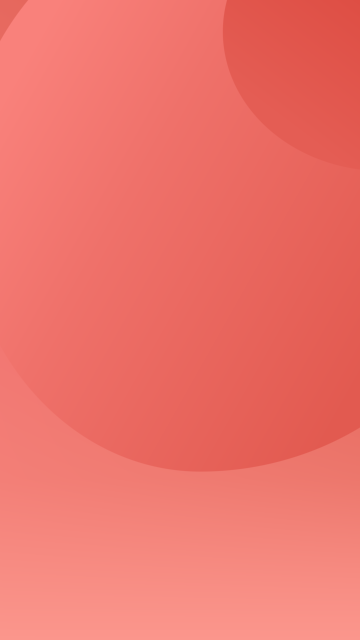
Give the GLSL for this background, as a WebGL 1 fragment shader.

```glsl
precision highp float;
// Coral gradient backdrop with a large soft-toned blob and a darker blob in the top right corner.

uniform vec2 u_resolution;

// Layout in canvas widths, with y measured down from the top edge
#define CANVAS_HEIGHT 1.7778
#define BLOB_CENTER vec2(0.556, 0.537)
#define BLOB_LEFT_RADII vec2(0.664, 0.773)
#define BLOB_RIGHT_RADII vec2(0.822, 0.773)
#define CORNER_CENTER vec2(1.065, 0.088)
#define CORNER_RADII vec2(0.446, 0.387)
#define BLOB_LIGHT_DIR vec2(0.87, 0.49)
#define CORNER_LIGHT_DIR vec2(0.6, -0.8)

vec3 rgb(float r, float g, float b) {
  return vec3(r, g, b) / 255.0;
}

float ramp(float start, float end, float x) {
  return clamp((x - start) / (end - start), 0.0, 1.0);
}

// Approximate signed distance to an ellipse
float ellipseDistance(vec2 offset, vec2 radii) {
  float k = length(offset / radii);
  float slope = length(offset / (radii * radii));
  return k * (k - 1.0) / max(slope, 0.0001);
}

// Coverage of a shape, smoothed across its edge
float coverage(float dist, float pixel) {
  return 1.0 - smoothstep(-0.75 * pixel, 0.75 * pixel, dist);
}

// Vertical gradient, shaded toward the right until it nears the bottom
vec3 backgroundColor(vec2 p) {
  vec3 color = mix(rgb(230.0, 104.0, 94.0), rgb(242.0, 119.0, 114.0), ramp(0.0, 0.95, p.y));
  color = mix(color, rgb(243.0, 127.0, 119.0), ramp(0.95, 1.33, p.y));
  color = mix(color, rgb(251.0, 150.0, 140.0), ramp(1.33, CANVAS_HEIGHT, p.y));
  float shade = p.x * (1.0 - smoothstep(1.1, CANVAS_HEIGHT, p.y));
  return color - rgb(9.0, 11.0, 15.0) * shade;
}

// Diagonal gradient from a bright upper left to a deep lower right
vec3 blobColor(vec2 p) {
  float t = dot(p, BLOB_LIGHT_DIR);
  vec3 color = mix(rgb(249.0, 129.0, 123.0), rgb(239.0, 113.0, 106.0), ramp(0.139, 0.579, t));
  return mix(color, rgb(226.0, 90.0, 80.0), ramp(0.579, 1.389, t));
}

// Gradient deepening toward the upper right corner
vec3 cornerColor(vec2 p) {
  float t = ramp(0.2, 0.6, dot(p, CORNER_LIGHT_DIR));
  return mix(rgb(228.0, 93.0, 84.0), rgb(222.0, 78.0, 68.0), t);
}

void main() {
  vec2 uv = gl_FragCoord.xy / u_resolution;
  vec2 p = vec2(uv.x, (1.0 - uv.y) * CANVAS_HEIGHT);
  float pixel = 1.0 / u_resolution.x;

  // The large blob joins two half ellipses of different widths
  vec2 blobOffset = p - BLOB_CENTER;
  vec2 blobRadii = blobOffset.x < 0.0 ? BLOB_LEFT_RADII : BLOB_RIGHT_RADII;
  float blob = coverage(ellipseDistance(blobOffset, blobRadii), pixel);
  float corner = coverage(ellipseDistance(p - CORNER_CENTER, CORNER_RADII), pixel);

  vec3 color = mix(backgroundColor(p), blobColor(p), blob);
  color = mix(color, cornerColor(p), corner);
  gl_FragColor = vec4(color, 1.0);
}
```
